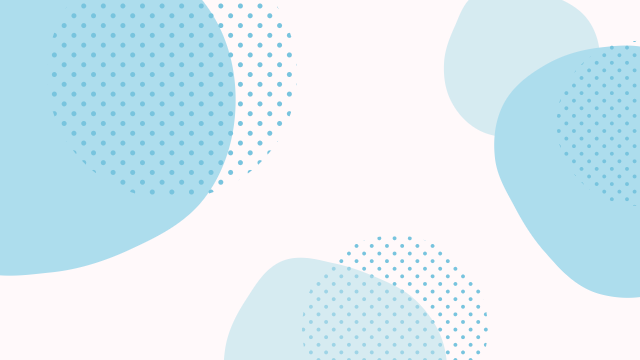
This background is drawn by a Shadertoy shader. Its source:

```glsl
// Pale background with soft blue organic blobs and round patches of staggered dots.

const float TAU = 6.2831853;
const int SPOKES = 12;

const vec3 PAPER = vec3(1.00, 0.975, 0.98);
const vec3 SKY   = vec3(0.68, 0.865, 0.93);
const vec3 MIST  = vec3(0.84, 0.92, 0.945);
const vec3 DOT   = vec3(0.47, 0.77, 0.87);

// Antialiased coverage of the region where distance is negative.
float coverage(float dist, float pixel) {
    return clamp(0.5 - dist / pixel, 0.0, 1.0);
}

// Smooth closed outline: radii at equal angles, counterclockwise from +x,
// joined by a periodic Catmull-Rom spline.
float blobDistance(vec2 p, float radii[SPOKES]) {
    float turn = mod(atan(p.y, p.x) / TAU * float(SPOKES), float(SPOKES));
    int i = int(floor(turn));
    float t = turn - float(i);
    float a = radii[(i + SPOKES - 1) % SPOKES];
    float b = radii[i % SPOKES];
    float c = radii[(i + 1) % SPOKES];
    float d = radii[(i + 2) % SPOKES];
    float radius = b + 0.5 * t * (c - a
                 + t * (2.0 * a - 5.0 * b + 4.0 * c - d
                 + t * (3.0 * (b - c) + d - a)));
    return length(p) - radius;
}

// Distance to the nearest point of a square lattice.
float latticeDistance(vec2 p, float spacing) {
    return length(p - spacing * floor(p / spacing + 0.5));
}

// Staggered dots, cut off by a circular patch.
float dotPatch(vec2 p, vec2 center, float radius, vec2 anchor,
               float spacing, float dotRadius, float pixel) {
    vec2 q = p - anchor;
    float nearest = min(latticeDistance(q, spacing),
                        latticeDistance(q - 0.5 * spacing, spacing));
    float dist = max(nearest - dotRadius, length(p - center) - radius);
    return coverage(dist, pixel);
}

void mainImage(out vec4 fragColor, in vec2 fragCoord) {
    // One unit is the canvas height.
    vec2 p = fragCoord / iResolution.y;
    float pixel = 1.0 / iResolution.y;

    // Blob outlines
    float leftRadii[SPOKES] = float[SPOKES](
        0.515, 0.521, 0.498, 0.463, 0.440, 0.440,
        0.440, 0.440, 0.498, 0.456, 0.451, 0.4965);
    float topRadii[SPOKES] = float[SPOKES](
        0.2315, 0.2315, 0.211, 0.197, 0.222, 0.199,
        0.2015, 0.211, 0.215, 0.208, 0.213, 0.222);
    float rightRadii[SPOKES] = float[SPOKES](
        0.301, 0.324, 0.338, 0.308, 0.301, 0.308,
        0.292, 0.273, 0.303, 0.377, 0.407, 0.359);
    float bottomRadii[SPOKES] = float[SPOKES](
        0.310, 0.2685, 0.234, 0.241, 0.285, 0.280,
        0.301, 0.324, 0.324, 0.324, 0.330, 0.336);

    float left   = coverage(blobDistance(p - vec2(0.139, 0.699), leftRadii), pixel);
    float top    = coverage(blobDistance(p - vec2(1.435, 0.826), topRadii), pixel);
    float right  = coverage(blobDistance(p - vec2(1.667, 0.560), rightRadii), pixel);
    float bottom = coverage(blobDistance(p - vec2(0.926, 0.028), bottomRadii), pixel);

    // Blobs, back to front
    vec3 color = mix(PAPER, SKY, left);
    color = mix(color, MIST, top);
    color = mix(color, SKY, right);
    color = mix(color, MIST, bottom);

    // Dot patches; the bottom blob veils the dots it overlaps
    float leftDots = dotPatch(p, vec2(0.478, 0.794), 0.347,
                              vec2(0.6134, 0.657), 0.0544, 0.0069, pixel);
    float rightDots = dotPatch(p, vec2(1.7755, 0.6574), 0.229,
                               vec2(1.7627, 0.6782), 0.0421, 0.0053, pixel);
    float bottomDots = dotPatch(p, vec2(1.097, 0.088), 0.258,
                                vec2(1.096, 0.338), 0.04225, 0.0053, pixel);
    bottomDots *= mix(1.0, 0.6, bottom);
    color = mix(color, DOT, max(max(leftDots, rightDots), bottomDots));

    fragColor = vec4(color, 1.0);
}
```
